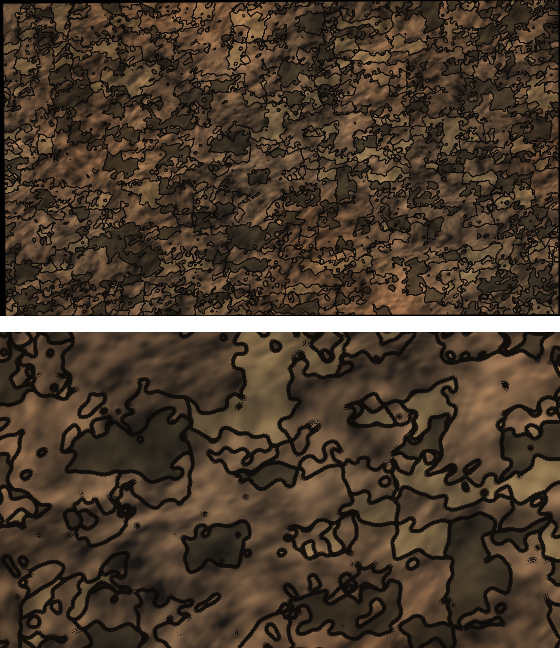
Top: the whole. Bottom: its middle third, enlarged.
Write a WebGL 2 fragment shader that draws this texture.

```glsl
#version 300 es
precision highp float;
// Weathered brown rock with diagonal grain, split into ragged brick-like plates.
// A jittered grid gives each plate a tone level; dark cracks are traced where
// the level changes around a point. Streaked value noise supplies the grain.

uniform vec2 u_resolution;
out vec4 fragColor;

float hash(vec2 p) {
    vec3 h = fract(p.xyx * vec3(0.1031, 0.1030, 0.0973));
    h += dot(h, h.yzx + 33.33);
    return fract((h.x + h.y) * h.z);
}

float noise(vec2 p) {
    vec2 i = floor(p), f = fract(p);
    f = f * f * (3.0 - 2.0 * f);
    return mix(mix(hash(i), hash(i + vec2(1, 0)), f.x),
               mix(hash(i + vec2(0, 1)), hash(i + vec2(1, 1)), f.x), f.y);
}

// Coordinates along and across the rising grain
vec2 grainAxes(vec2 p) {
    return vec2(dot(p, vec2(0.82, 0.57)), dot(p, vec2(-0.57, 0.82))) + 20.0;
}

// Tone level of the plate: 0 dark, 1 and 2 middle, 3 light
float plateLevel(vec2 p) {
    vec2 g = grainAxes(p);
    float coarse = noise(g * vec2(24, 38)) - 0.5;
    float fine = noise(g * vec2(75, 100) + 7.0) - 0.5;
    float side = noise(g * vec2(32, 26) + 51.0) - 0.5;
    vec2 q = p / vec2(0.056, 0.035) + 40.0;
    q += vec2(0.55 * side + 0.45 * fine, 1.1 * coarse + 0.8 * fine);
    vec2 cell = floor(q);
    float tone = 0.65 * hash(cell) + 0.35 * noise(cell * 0.3 + 9.0);
    tone += 0.14 * fine + 0.06 * coarse;
    return step(0.28, tone) + step(0.62, tone) + step(0.735, tone);
}

// Streaks in several sizes, centred near one half
float grain(vec2 p) {
    vec2 g = grainAxes(p);
    g.y += 0.012 * sin(g.x * 19.0 + 3.0 * sin(g.y * 11.0));
    return 0.24 * noise(g * vec2(7, 13))
         + 0.36 * noise(g * vec2(25, 50) + 13.0)
         + 0.26 * noise(g * vec2(52, 96) + 31.0)
         + 0.14 * noise(g * vec2(110, 170) + 5.0);
}

void main() {
    vec2 p = gl_FragCoord.xy / u_resolution.y;
    float aspect = u_resolution.x / u_resolution.y;
    float pixel = 1.0 / u_resolution.y;

    // Plate tones and cracks from a ring of samples
    float level = plateLevel(p);
    float changed = 0.0, dark = 0.0, light = 0.0;
    for (int i = 0; i < 10; i++) {
        float a = 6.28318 * (float(i) + 0.5) / 10.0;
        float near = plateLevel(p + 0.0026 * vec2(cos(a), sin(a)));
        changed += step(0.5, abs(near - level)) / 10.0;
        dark += (1.0 - step(0.5, near)) / 10.0;
        light += step(2.5, near) / 10.0;
    }
    float crack = smoothstep(0.03, 0.36, changed);

    // Stone colour: dull in dark plates, yellower in light ones
    float v = 0.46 + 1.65 * (grain(p) - 0.5);
    v = mix(v, 0.21 + 0.4 * (v - 0.46), dark);
    v = mix(v, 0.64 + 0.75 * (v - 0.46), light);
    vec3 stone = mix(vec3(0.11, 0.09, 0.075), vec3(0.66, 0.485, 0.335), clamp(v, 0.0, 1.2));
    float hue = noise(p * 4.0 + 3.0) - 0.5;
    stone *= 1.0 + hue * vec3(0.12, 0.0, -0.1);
    stone *= mix(vec3(1), vec3(0.97, 1.03, 0.98), max(dark, light));
    vec3 color = mix(stone, vec3(0.045, 0.037, 0.028), 0.94 * crack);

    // Thin black border, slightly tilted
    float x = p.x / aspect;
    float inside = min(p.x - mix(0.018, 0.009, p.y), aspect - 0.004 - p.x);
    inside = min(inside, min(1.0 - p.y - 0.011 * (1.0 - x), p.y - 0.005 * x));
    color *= smoothstep(-0.5 * pixel, 1.0 * pixel, inside);

    fragColor = vec4(color, 1.0);
}
```
